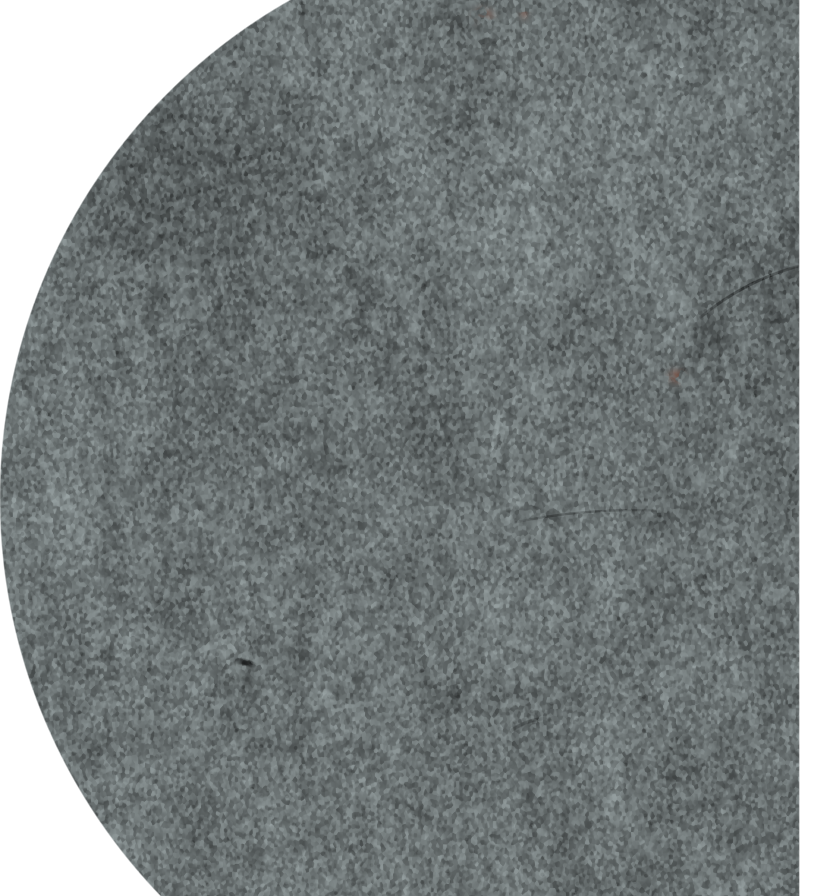
This texture is drawn by a WebGL 1 fragment shader. Its source:

```glsl
precision highp float;
uniform vec2 u_resolution;

const vec3 PAPER = vec3(1.0);
const vec3 SLATE_TINT = vec3(0.945, 1.01, 1.015);
const vec3 RUST = vec3(0.46, 0.30, 0.25);
const float BASE_TONE = 0.437;

vec2 hash2(vec2 p) {
  vec3 q = fract(p.xyx * vec3(0.1031, 0.1030, 0.0973));
  q += dot(q, q.yzx + 33.33);
  return fract((q.xx + q.yz) * q.zy);
}

// Soft cellular noise: random cell tones blended by distance, about -0.5 to 0.5
float cellTone(vec2 p) {
  vec2 cell = floor(p);
  vec2 f = p - cell;
  float sum = 0.0;
  float total = 0.0;
  for (int j = -1; j <= 1; j++) {
    for (int i = -1; i <= 1; i++) {
      vec2 o = vec2(float(i), float(j));
      vec2 site = hash2(cell + o);
      vec2 d = o + site - f;
      float w = exp(-7.0 * dot(d, d));
      sum += w * hash2(cell + o + 71.7).x;
      total += w;
    }
  }
  return sum / total - 0.5;
}

// Sparse round dots, one candidate in each cell
float pits(vec2 p, float radius, float share) {
  vec2 cell = floor(p);
  vec2 rnd = hash2(cell + 19.3);
  vec2 centre = 0.3 + 0.4 * hash2(cell + 5.1);
  float dot1 = 1.0 - smoothstep(radius * 0.4, radius, length(p - cell - centre));
  return dot1 * step(rnd.x, share) * (0.4 + 0.6 * rnd.y);
}

float glow(vec2 p, vec2 centre, vec2 size) {
  vec2 d = (p - centre) / size;
  return exp(-dot(d, d));
}

// Bowed stroke that thins out toward both ends
float scratch(vec2 p, vec2 a, vec2 b, float bow, float width) {
  vec2 ab = b - a;
  float t = clamp(dot(p - a, ab) / dot(ab, ab), 0.0, 1.0);
  float arch = 4.0 * t * (1.0 - t);
  vec2 normal = normalize(vec2(-ab.y, ab.x));
  float d = length(p - mix(a, b, t) - normal * bow * arch);
  return (1.0 - smoothstep(width * 0.3, width, d)) * (0.35 + 0.65 * arch);
}

// Broad light and dark areas with faint vertical bands
float clouds(vec2 p) {
  float tone = 0.045 * glow(p, vec2(0.61, 0.36), vec2(0.06, 0.13));
  tone += 0.030 * glow(p, vec2(0.57, 0.72), vec2(0.08, 0.20));
  tone += 0.025 * glow(p, vec2(0.15, 0.42), vec2(0.14, 0.10));
  tone += 0.025 * glow(p, vec2(0.42, 0.92), vec2(0.06, 0.10));
  tone -= 0.035 * glow(p, vec2(0.25, 0.76), vec2(0.16, 0.16));
  tone -= 0.030 * glow(p, vec2(0.36, 0.48), vec2(0.12, 0.12));
  tone -= 0.025 * glow(p, vec2(0.89, 0.62), vec2(0.07, 0.50));
  tone += 0.005 * sin(p.x * 47.0 + sin(p.y * 5.0)) + 0.004 * sin(p.x * 83.0 + 1.7);
  tone += 0.050 * cellTone(p * vec2(9.0, 6.0) + 3.0);
  return tone + 0.045 * cellTone(p * vec2(26.0, 20.0) + 8.0);
}

// Fine fibrous grain and small dark pores
float grain(vec2 p) {
  float tone = 0.055 * cellTone(p * vec2(72.0, 64.0));
  tone += 0.080 * cellTone(p * vec2(150.0, 125.0) + 31.0);
  tone += 0.200 * cellTone(p * vec2(285.0, 225.0) + 57.0);
  tone -= 0.075 * pits(p * 105.0, 0.32, 0.16);
  return tone - 0.080 * pits(p * 52.0 + 13.0, 0.22, 0.09);
}

// Pale nicks strewn at random
float nicks(vec2 p) {
  float mark = 0.0;
  for (int i = 0; i < 10; i++) {
    vec2 rnd = hash2(vec2(float(i) * 7.3, 41.0));
    vec2 start = vec2(0.15, 0.06) + rnd * vec2(0.65, 0.86);
    vec2 run = vec2(0.012, 0.022) * (0.3 + 0.7 * rnd.yx);
    mark = max(mark, scratch(p, start, start + run, 0.002, 0.003));
  }
  return mark;
}

void main() {
  vec2 p = gl_FragCoord.xy / u_resolution.y;
  float pixel = 1.0 / u_resolution.y;

  float tone = BASE_TONE + clouds(p) + grain(p);
  tone += 0.07 * nicks(p);
  tone += 0.10 * scratch(p, vec2(0.551, 0.492), vec2(0.562, 0.545), 0.003, 0.004);
  tone -= 0.17 * scratch(p, vec2(0.782, 0.646), vec2(0.895, 0.704), 0.007, 0.0025);
  tone -= 0.11 * scratch(p, vec2(0.575, 0.417), vec2(0.735, 0.430), 0.005, 0.002);
  tone -= 0.13 * scratch(p, vec2(0.570, 0.184), vec2(0.608, 0.198), 0.003, 0.003);
  tone -= 0.22 * scratch(p, vec2(0.264, 0.262), vec2(0.282, 0.258), 0.001, 0.005);
  vec3 colour = tone * SLATE_TINT;

  // Small broken rust stains
  float rust = glow(p, vec2(0.755, 0.580), vec2(0.008, 0.007));
  rust += glow(p, vec2(0.540, 0.982), vec2(0.009, 0.008));
  rust += 0.6 * glow(p, vec2(0.585, 0.986), vec2(0.005, 0.007));
  rust *= smoothstep(-0.15, 0.2, cellTone(p * 150.0 + 9.0));
  colour = mix(colour, RUST, 0.8 * clamp(rust, 0.0, 1.0));

  // Disc cut straight along its right side
  float disc = length(p - vec2(0.639, 0.444)) - 0.639;
  float outside = max(disc, p.x - 0.892);
  colour = mix(colour, PAPER, smoothstep(-pixel, pixel, outside));
  gl_FragColor = vec4(colour, 1.0);
}
```
